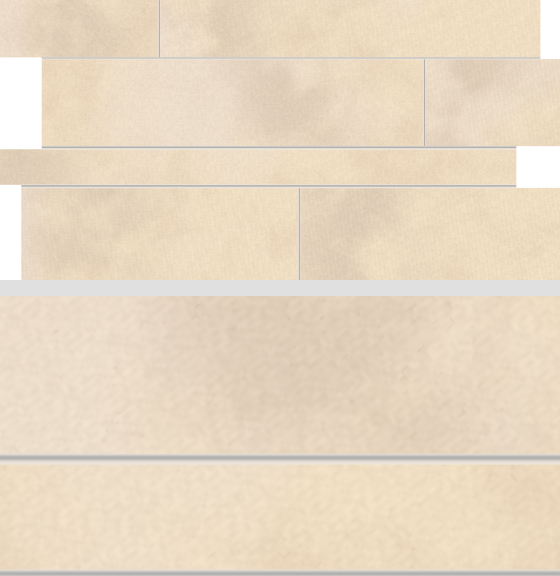
Top, the full canvas; bottom, a detail of the centre.
Give the GLSL for this pattern, as a WebGL 1 fragment shader.

```glsl
precision highp float;
// A sheet of cream stone strips: four staggered courses on white, three of them
// split by a joint. Courses are antialiased boxes with a soft grey line of grout;
// rotated layers of value noise give each strip its clouds, stains and fine grain.

uniform vec2 u_resolution;

#define CREAM vec3(0.943, 0.873, 0.767)
#define SAND vec3(0.908, 0.830, 0.725)
#define UMBER vec3(0.862, 0.788, 0.708)
#define CHALK vec3(0.932, 0.875, 0.808)
#define GROUT vec3(0.69, 0.69, 0.69)
#define GROUT_LIGHT vec3(0.93, 0.90, 0.86)
#define JOINT_WIDTH 0.009
#define STAIN_WIDTH 0.23
#define GRAIN 0.050
#define NO_JOINT 3.0

float hash(vec2 p) {
  return fract(sin(dot(p, vec2(127.1, 311.7))) * 43758.5453);
}

float noise(vec2 p) {
  vec2 i = floor(p), f = fract(p);
  f = f * f * (3.0 - 2.0 * f);
  return mix(mix(hash(i), hash(i + vec2(1.0, 0.0)), f.x),
             mix(hash(i + vec2(0.0, 1.0)), hash(i + 1.0), f.x), f.y);
}

// Each octave is turned as well as scaled, which hides the noise lattice
float fbm(vec2 p) {
  float sum = 0.0, amp = 0.5;
  for (int i = 0; i < 5; i++) {
    sum += amp * noise(p);
    p = mat2(1.6, 1.2, -1.2, 1.6) * p + 17.3;
    amp *= 0.5;
  }
  return sum;
}

// Antialiased coverage of the box from lo to hi
float box(vec2 p, vec2 lo, vec2 hi) {
  vec2 px = vec2(2.0, 1.0) / u_resolution;
  vec2 c = clamp((p - lo) / px + 0.5, 0.0, 1.0)
         * clamp((hi - p) / px + 0.5, 0.0, 1.0);
  return c.x * c.y;
}

float bump(float d, float width) {
  return exp(-d * d / (width * width));
}

// Stone surface, with a brown stain centred at stainX and a chalky bloom beside it
vec3 stone(vec2 p, float stainX, float seed) {
  vec2 q = p + seed * vec2(7.31, 3.17);
  float cloud = fbm(q * 3.5);
  float mottle = fbm(q * 14.0 + 40.0);
  vec3 color = mix(CREAM, SAND, 0.8 * smoothstep(0.40, 0.66, cloud * 0.6 + mottle * 0.4));

  float bloom = bump(p.x - stainX + 0.29, 0.13) + 0.7 * smoothstep(0.45, 0.7, fbm(q * 2.5 + 61.0));
  color = mix(color, CHALK, 0.85 * min(bloom, 1.0));
  float stain = bump(p.x - stainX, STAIN_WIDTH) * smoothstep(0.15, 0.65, fbm(q * 7.0 + 23.0));
  color = mix(color, UMBER, 0.8 * stain);

  // Fine grain on a turned lattice, and sparse dark pores
  vec2 g = mat2(0.8, 0.6, -0.6, 0.8) * q;
  float grain = noise(g * 190.0) * 0.6 + noise(q.yx * 110.0) * 0.4 - 0.5;
  float pores = smoothstep(0.78, 0.98, noise(g * 130.0 + 5.0)) * mottle;
  return color + GRAIN * grain - pores * vec3(0.04, 0.05, 0.06);
}

// Grout across a seam, t from 0 to 1: a soft grey line between pale edges
vec3 grout(float t) {
  return mix(GROUT_LIGHT, GROUT, bump(t - 0.38, 0.27));
}

// One course: extent is left, right, top, bottom; stains holds one x per strip
vec3 layCourse(vec3 color, vec2 p, vec4 extent, float joint, vec2 stains, float seed) {
  float second = step(joint, p.x);
  vec3 face = stone(p, mix(stains.x, stains.y, second), seed + second * 5.0);

  float halfJoint = 0.5 * JOINT_WIDTH;
  float gap = box(p, vec2(joint - halfJoint, -1.0), vec2(joint + halfJoint, 2.0));
  face = mix(face, grout(0.5 - (p.x - joint) / JOINT_WIDTH), gap);
  return mix(color, face, box(p, extent.xz, extent.yw));
}

// Horizontal grout seam, only where neighbouring courses overlap
vec3 laySeam(vec3 color, vec2 p, vec4 extent) {
  float t = (p.y - extent.z) / (extent.w - extent.z);
  return mix(color, grout(t), box(p, extent.xz, extent.yw));
}

void main() {
  // Sheet is 2 wide and 1 high, with y running down from the top
  vec2 p = gl_FragCoord.xy / u_resolution;
  p = vec2(2.0 * p.x, 1.0 - p.y);
  vec3 color = vec3(1.0);

  // Courses from top to bottom
  color = layCourse(color, p, vec4(-1.0, 1.930, -1.0, 0.205), 0.568, vec2(0.26, 0.72), 1.0);
  color = layCourse(color, p, vec4(0.149, 3.0, 0.211, 0.522), 1.515, vec2(1.02, 1.66), 2.0);
  color = layCourse(color, p, vec4(-1.0, 1.844, 0.533, 0.660), NO_JOINT, vec2(0.06), 3.0);
  color = layCourse(color, p, vec4(0.076, 3.0, 0.671, 2.0), 1.068, vec2(0.32, 1.26), 4.0);

  // Seams between courses
  color = laySeam(color, p, vec4(0.149, 1.930, 0.204, 0.212));
  color = laySeam(color, p, vec4(0.149, 1.844, 0.521, 0.534));
  color = laySeam(color, p, vec4(0.076, 1.844, 0.659, 0.672));

  gl_FragColor = vec4(clamp(color, 0.0, 1.0), 1.0);
}
```
